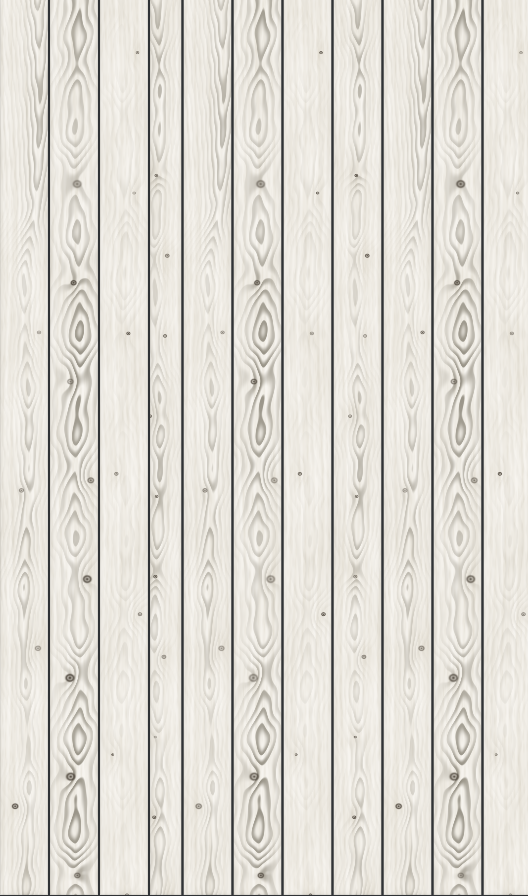
This texture is drawn by a WebGL 1 fragment shader. Its source:

```glsl
precision highp float;
uniform vec2 u_resolution;

// One unit is one full board width
const vec2 BOARDS = vec2(10.56, 17.87);
const float NARROW_CUT = 0.33;
const float GAP_HALF = 0.023;

const vec3 PALE = vec3(0.968, 0.958, 0.938);
const vec3 CREAM = vec3(0.89, 0.87, 0.825);
const vec3 GRAIN = vec3(0.56, 0.54, 0.49);
const vec3 KNOT = vec3(0.30, 0.27, 0.23);
const vec3 GAP = vec3(0.19, 0.20, 0.21);

float hash(vec2 p) {
  return fract(sin(dot(p, vec2(12.99, 78.23))) * 43758.5);
}

// Selects the value belonging to one of the four board kinds
float pick(vec4 values, float kind) {
  return dot(values, vec4(equal(vec4(0.0, 1.0, 2.0, 3.0), vec4(kind))));
}

float cellular(vec2 p) {
  vec2 cell = floor(p);
  float nearest = 2.0;
  for (int j = -1; j <= 1; j++) {
    for (int i = -1; i <= 1; i++) {
      vec2 c = cell + vec2(float(i), float(j));
      vec2 site = c + vec2(hash(c), hash(c + 41.3));
      nearest = min(nearest, length(p - site));
    }
  }
  return nearest;
}

float waves(float t, float seed) {
  return sin(t * 1.4 + seed) + 0.6 * sin(t * 3.1 + seed * 2.1)
       + 0.3 * sin(t * 6.3 + seed * 3.7);
}

// Thin vertical fibres from layered sines
float fibres(vec2 p, float seed) {
  float x = p.x + 0.03 * sin(p.y * 0.8 + seed);
  return (sin(x * 23.0 + seed) + sin(x * 41.0 + sin(p.y * 1.1) + seed * 3.0)
        + sin(x * 67.0 + 2.0 * sin(p.y * 0.7 + seed))) / 3.0;
}

// x: bend of the grain, y: dark core, z: soft halo
vec3 knots(vec2 p, float kind, float repeatId) {
  float spacing = pick(vec4(3.15, 1.97, 2.8, 1.6), kind);
  float first = pick(vec4(6.63, 3.67, 1.05, 3.5), kind);
  float size = pick(vec4(0.075, 0.115, 0.055, 0.055), kind);
  float index = floor((p.y - first) / spacing + 0.5);
  vec3 sum = vec3(0.0);
  for (int j = -1; j <= 1; j++) {
    float n = index + float(j);
    float h = hash(vec2(n, kind + 3.0));
    vec2 centre = vec2(mix(0.25, 0.85, h), first + n * spacing);
    vec2 d = p - centre;
    float r = length(d * vec2(1.0, 1.15));
    float radius = size * mix(0.65, 1.1, hash(vec2(kind, n + 9.0)));
    float wear = mix(0.5, 1.0, hash(vec2(repeatId, n + kind * 7.0)));
    float ring = 0.72 + 0.28 * cos(r / radius * 9.0);
    float core = (1.0 - smoothstep(radius * 0.5, radius * 1.1, r)) * ring;
    float halo = exp(-dot(d * d, vec2(45.0, 12.0)));
    sum += step(0.0, n) * vec3(exp(-dot(d * d, vec2(16.0, 9.0))), core * wear, halo);
  }
  return sum;
}

// Nested arches and loops along a wandering heart line
float grain(vec2 p, float kind, float bend) {
  float top = (1.0 - step(0.5, kind)) * (1.0 - smoothstep(4.0, 5.5, p.y));
  float centre = pick(vec4(0.55, 0.57, 0.5, 0.5), kind) + 0.22 * top
               + 0.05 * sin(p.y * 0.9 + kind * 2.0);
  float dx = p.x - centre;
  float density = pick(vec4(11.0, 7.0, 8.0, 11.0), kind);
  float f = density * sqrt(dx * dx + 0.002) + p.y * 1.2 * top
          + waves(p.y, kind * 1.7) * (1.0 - 0.85 * top) + 1.7 * bend;
  float s = fract(f + 0.12 * sin(p.y * 9.0 + p.x * 14.0));
  float line = smoothstep(0.25, 0.8, s) * (1.0 - smoothstep(0.86, 1.0, s));
  float focus = pick(vec4(45.0, 14.0, 8.0, 60.0), kind) * mix(1.0, 0.4, top);
  float strength = pick(vec4(0.55, 0.9, 0.12, 0.55), kind);
  float fade = 0.7 + 0.3 * sin(p.y * 0.75 + kind * 2.3);
  return line * strength * fade * (0.12 + 0.88 * exp(-dx * dx * focus));
}

void main() {
  vec2 p = gl_FragCoord.xy / u_resolution * BOARDS;
  float aa = 0.5 * BOARDS.x / u_resolution.x;

  // The fourth board is cut narrow on its left side
  float x = p.x + 0.02;
  float cutEdge = abs(x - 3.0);
  x += NARROW_CUT * step(3.0, x);
  float board = floor(x);
  float kind = mod(board, 4.0);
  float repeatId = floor(board / 4.0);
  vec2 q = vec2(x - board, BOARDS.y - p.y);

  // Whitewashed wood
  vec3 knot = knots(q, kind, repeatId);
  float wash = cellular(q * vec2(1.6, 0.55) + kind * 5.0);
  float pores = 1.0 - smoothstep(0.1, 0.4, cellular(q * vec2(16.0, 2.5) + kind * 9.0));
  float tone = 0.1 + 0.45 * wash + 0.3 * fibres(q, kind + 1.0) + 0.2 * pores;
  tone += 0.3 * knot.z + 0.04 * (hash(vec2(board, 2.0)) - 0.5);
  vec3 color = mix(PALE, CREAM, clamp(tone, 0.0, 1.0));
  color = mix(color, GRAIN, grain(q, kind, knot.x));
  color = mix(color, KNOT, clamp(knot.y, 0.0, 1.0));

  // Gaps between boards and along the bottom
  float edge = min(min(q.x, 1.0 - q.x), min(cutEdge, p.y));
  color = mix(color, GRAIN, 0.22 * exp(-edge * 22.0));
  color = mix(GAP, color, smoothstep(GAP_HALF - aa, GAP_HALF + aa, edge));
  gl_FragColor = vec4(color, 1.0);
}
```
